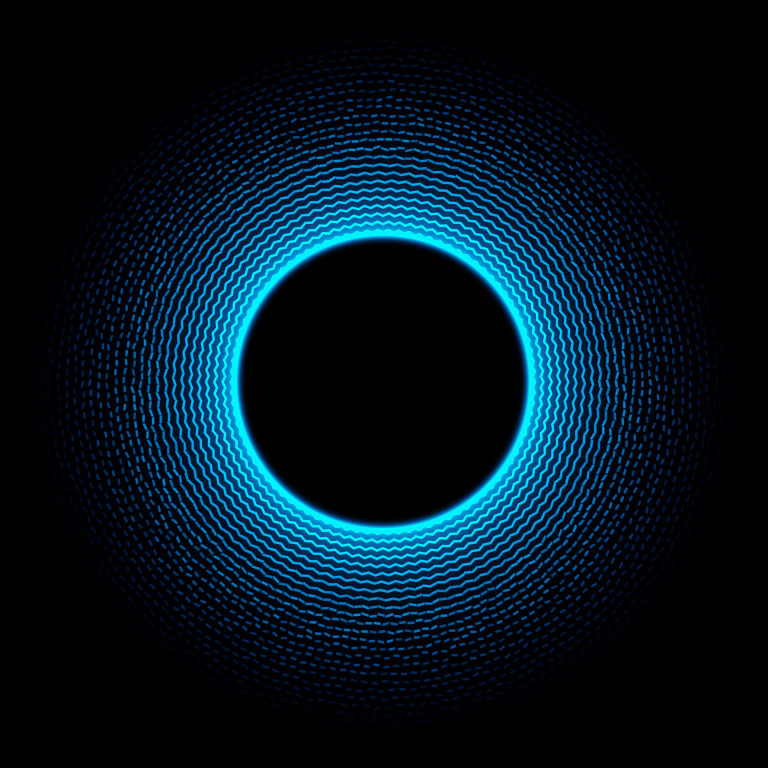
Write a WebGL 1 fragment shader that draws this background.

```glsl
precision highp float;
// A dark disc with a glowing cyan rim, ringed by zigzags that scatter into dim blue dashes.

uniform vec2 u_resolution;

const float TAU = 6.283185;
const vec2 CENTER = vec2(-0.0013, 0.0026);  // offset from the canvas middle
const float DISC_RADIUS = 0.191;
const float INNER_GLOW = 0.016;             // reach of the rim light into the disc
const float HALO_REACH = 0.29;              // distance at which the dashes vanish
const float HALO_FALLOFF = 6.0;
const float MIST_FALLOFF = 29.0;
const float MIST_STRENGTH = 0.78;
const float RING_SPACING = 0.0108;
const float CELLS_PER_RING = 180.0;         // even, so that the zigzag closes
const float ZIGZAG_HEIGHT = 0.0034;
const float LINE_WIDTH = 0.0013;
const float RIM_WIDTH = 0.0045;
const float GREEN_PEAK = 0.95;
const float BLUE_PEAK = 0.98;

float hash(vec2 p) {
  return fract(sin(dot(p, vec2(127.1, 311.7))) * 43758.5453);
}

// Rings of joined zigzags near the rim, loose tilted dashes farther out
float dashes(float dist, float angle, float pixel) {
  float ring = floor(dist / RING_SPACING);
  float ringStart = ring * RING_SPACING;
  float scatter = smoothstep(0.025, 0.17, ringStart);

  float turn = angle / TAU * CELLS_PER_RING + scatter * 2.0 * hash(vec2(ring, 7.0));
  float cell = mod(floor(turn), CELLS_PER_RING);
  float along = fract(turn) - 0.5;
  vec2 id = vec2(cell, ring);

  float side = mod(cell, 2.0) * 2.0 - 1.0;
  float tilt = mix(side, 2.0 * hash(id) - 1.0, scatter * 0.75);
  float lift = (hash(id + 31.0) - 0.5) * scatter * 0.0042;
  float middle = ringStart + 0.5 * RING_SPACING + lift + along * tilt * ZIGZAG_HEIGHT;

  float soft = max(pixel, 0.001);
  float line = 1.0 - smoothstep(LINE_WIDTH - 0.5 * soft, LINE_WIDTH + soft, abs(dist - middle));

  // Gaps open between neighbouring cells as the rings break apart
  float halfLength = mix(0.56, 0.29, scatter);
  float dash = 1.0 - smoothstep(halfLength - 0.08, halfLength + 0.1, abs(along));
  float variation = mix(1.0, 0.55 + 0.6 * hash(id + 73.0), scatter);
  return line * mix(1.0, dash, scatter) * variation;
}

// Light level from the disc outwards
float lightAt(vec2 p, float pixel) {
  float dist = length(p) - DISC_RADIUS;
  float inside = clamp(1.0 + dist / INNER_GLOW, 0.0, 1.0);
  float innerLight = 0.75 * inside * inside * inside;

  float outward = max(dist, 0.0);
  float fade = 1.0 - smoothstep(0.13, HALO_REACH, outward);
  float peak = exp(-HALO_FALLOFF * outward) * fade;
  float mist = MIST_STRENGTH * exp(-MIST_FALLOFF * outward);
  float pattern = dashes(outward, atan(p.y, p.x), pixel);
  float outerLight = mist + pattern * max(peak - 0.5 * mist, 0.0);

  float light = mix(innerLight, outerLight, smoothstep(-pixel, pixel, dist));
  float rim = exp(-pow((dist - 0.002) / RIM_WIDTH, 2.0));
  return clamp(light + 0.3 * rim, 0.0, 1.0);
}

// Black through deep blue to cyan, bluer with distance
vec3 glowColor(float light, float radius) {
  float blue = BLUE_PEAK * (1.0 - (1.0 - light) * (1.0 - light));
  float chill = mix(1.0, 0.55, smoothstep(0.32, 0.48, radius));
  return vec3(0.01 * light, GREEN_PEAK * light * chill, blue + 0.004);
}

void main() {
  float size = min(u_resolution.x, u_resolution.y);
  vec2 p = (gl_FragCoord.xy - 0.5 * u_resolution) / size - CENTER;
  float light = lightAt(p, 1.0 / size);
  gl_FragColor = vec4(glowColor(light, length(p)), 1.0);
}
```
